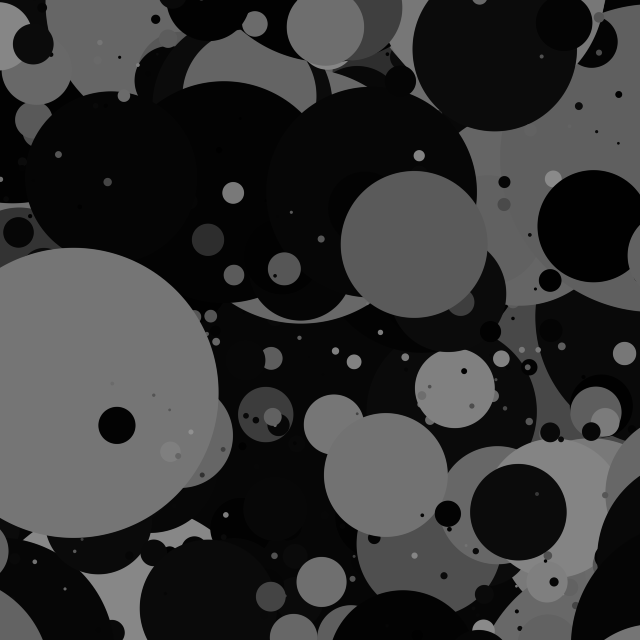
A three.js fragment shader for this background:

```glsl
// Opaque flat discs in near-black and mid grey, from wide circles to specks,
// piled at random. The pile is walked from the top disc down, so each pixel
// stops as soon as it is fully covered.
varying vec2 vUv;

vec4 hash4(float n) {
  vec4 p = fract(n * vec4(0.1031, 0.1030, 0.0973, 0.1099));
  p += dot(p, p.wzxy + 33.33);
  return fract((p.xxyz + p.yzzw) * p.zywx);
}

// Few wide discs, many specks; the golden ratio spreads sizes evenly in depth.
float discRadius(float index) {
  float rank = fract(index * 0.618034);
  float shrink = 1.0 + 10.0 * rank;
  return 0.25 / (shrink * shrink);
}

// Every other disc is almost black, the rest cluster around a middle grey.
float discTone(float index, vec2 rnd) {
  float dark = 0.045 * rnd.x;
  float grey = 0.385 + 0.22 * (rnd.x + rnd.y - 1.0);
  return mix(dark, grey, mod(index, 2.0));
}

void main() {
  float tone = 0.0;
  float uncovered = 1.0;

  for (int i = 1; i <= 900; i++) {
    float index = float(i);
    vec4 rnd = hash4(index + 17.0);

    // Centres reach past the canvas so that the border cuts discs too.
    vec2 center = mix(vec2(-0.12), vec2(1.12), rnd.xy);
    float radius = discRadius(index);
    float edge = distance(vUv, center) - radius;
    float cover = 1.0 - smoothstep(-0.001, 0.001, edge);

    tone += uncovered * cover * discTone(index, rnd.zw);
    uncovered *= 1.0 - cover;
    if (uncovered < 0.004) break;
  }

  // Whatever shows between the discs is near-black.
  tone += uncovered * 0.025;
  gl_FragColor = vec4(vec3(tone), 1.0);
}
```
